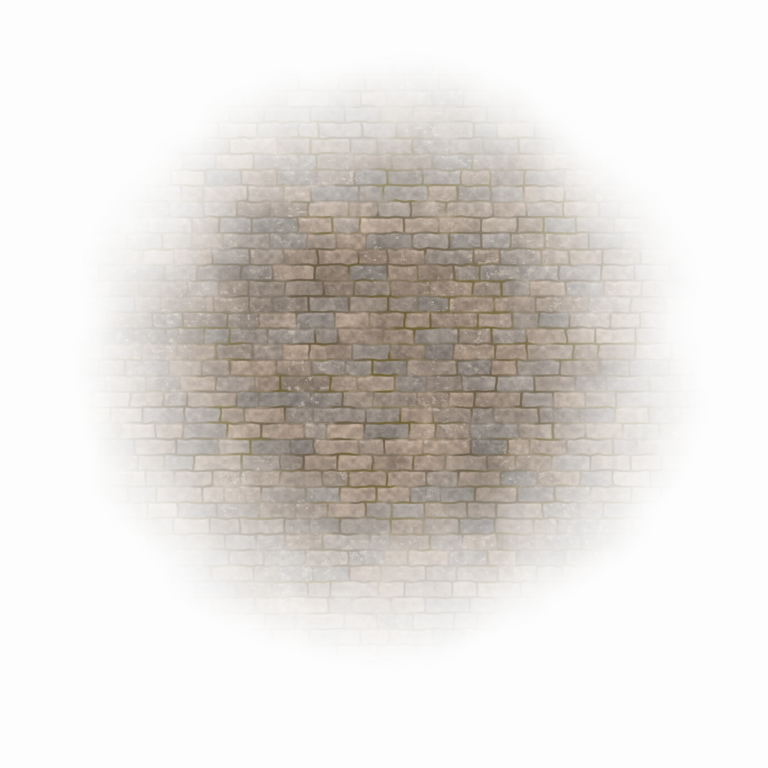
Give the GLSL for this texture, as a WebGL 2 fragment shader.

```glsl
#version 300 es
precision highp float;

uniform vec2 u_resolution;
out vec4 fragColor;

const float ROWS = 48.5;
const float ROW_PHASE = 0.22;
const float COLUMNS = 21.5;

const vec3 PAPER = vec3(0.994);
const vec3 WARM_STONE = vec3(0.625, 0.555, 0.495);
const vec3 GREY_STONE = vec3(0.56, 0.53, 0.505);
const vec3 MORTAR = vec3(0.41, 0.36, 0.27);
const vec3 MOSS = vec3(0.43, 0.38, 0.20);
const vec3 CHALK = vec3(0.76, 0.72, 0.67);

float hash(vec2 p) {
  return fract(sin(dot(p, vec2(127.1, 311.7))) * 43758.5453);
}

float noise(vec2 p) {
  vec2 i = floor(p);
  vec2 f = fract(p);
  f = f * f * (3.0 - 2.0 * f);
  float low = mix(hash(i), hash(i + vec2(1.0, 0.0)), f.x);
  float high = mix(hash(i + vec2(0.0, 1.0)), hash(i + vec2(1.0)), f.x);
  return mix(low, high, f.y);
}

float fbm(vec2 p) {
  float sum = 0.0;
  float gain = 0.5;
  for (int i = 0; i < 4; i++) {
    sum += gain * noise(p);
    p = mat2(1.6, 1.2, -1.2, 1.6) * p + 17.3;
    gain *= 0.5;
  }
  return sum / 0.9375;
}

// Soft round patch, 1 at its centre
float patchAt(vec2 p, vec2 centre, float size) {
  vec2 d = (p - centre) / size;
  return exp(-dot(d, d));
}

// Irregular upright joint that starts brick i of a row
float jointX(float i, float row) {
  return i + 0.5 * hash(vec2(i, row));
}

// Returns brick id in xy, distance to the nearest joint in z, height in the row in w
vec4 brick(vec2 p) {
  float y = p.y * ROWS + ROW_PHASE;
  float row = floor(y);
  float x = p.x * COLUMNS + 0.5 * mod(row, 2.0) + 0.4 * hash(vec2(row, 7.0));
  float i = floor(x);
  i -= step(x, jointX(i, row));
  float dx = min(x - jointX(i, row), jointX(i + 1.0, row) - x) / COLUMNS;
  float v = y - row;
  float dy = min(v, 1.0 - v) / ROWS;
  // Rounded corners
  float corner = 0.0035;
  vec2 q = max(corner - vec2(dx, dy), 0.0);
  float d = min(min(dx, dy), corner - length(q));
  return vec4(i, row, d, v);
}

vec3 wall(vec2 p, float pixel) {
  vec2 wobble = vec2(noise(p * 95.0), noise(p * 95.0 + 40.0)) - 0.5;
  vec4 b = brick(p + 0.0026 * wobble);

  // Stone tint per brick, with stains and grain
  float tint = hash(b.xy + 31.0);
  float shade = hash(b.xy + 63.0) - 0.5;
  vec3 col = mix(WARM_STONE, GREY_STONE, smoothstep(0.25, 0.95, tint));
  col *= 1.0 + 0.13 * shade;
  col *= 1.0 + 0.34 * (fbm(p * 150.0) - 0.5);
  col *= 1.0 + 0.30 * (fbm(p * 14.0 + 5.0) - 0.5);

  // Chalky scuffs gathered in worn areas
  float worn = smoothstep(0.40, 0.70, fbm(p * 18.0 + 70.0));
  float scuff = smoothstep(0.56, 0.78, fbm(p * vec2(170.0, 210.0) + 11.0));
  col = mix(col, CHALK, scuff * (0.2 + 0.5 * worn));

  // Lit upper lip and mossy joints of uneven strength
  float lip = smoothstep(0.65, 0.85, b.w) * smoothstep(0.001, 0.003, b.z);
  col *= 1.0 + 0.06 * lip;
  float joint = 1.0 - smoothstep(0.0002, 0.0021 + 0.5 * pixel, b.z);
  float strength = mix(0.3, 0.95, smoothstep(0.25, 0.65, noise(p * 38.0 + 9.0)));
  vec3 filling = mix(MORTAR, MOSS, smoothstep(0.4, 0.75, noise(p * 24.0 + 3.0)));
  return mix(col, filling, joint * strength * (1.0 - 0.35 * worn));
}

// Opacity of the wall: a round, cloudy vignette
float vignette(vec2 p) {
  float r = length((p - vec2(0.505, 0.53)) * vec2(0.99, 1.02));
  r += 0.055 * (fbm(p * 9.0 + 21.0) - 0.5);
  return 1.0 - smoothstep(0.13, 0.42, r);
}

void main() {
  vec2 p = gl_FragCoord.xy / u_resolution;
  vec3 col = wall(p, 1.0 / min(u_resolution.x, u_resolution.y));

  // Broad dark stains and pale patches
  float dark = patchAt(p, vec2(0.34, 0.65), 0.06) + patchAt(p, vec2(0.62, 0.38), 0.06);
  float pale = patchAt(p, vec2(0.515, 0.265), 0.035) + patchAt(p, vec2(0.52, 0.85), 0.035);
  col *= 1.0 - 0.09 * dark;
  col = mix(col, CHALK, 0.45 * pale);

  fragColor = vec4(mix(PAPER, col, vignette(p)), 1.0);
}
```
